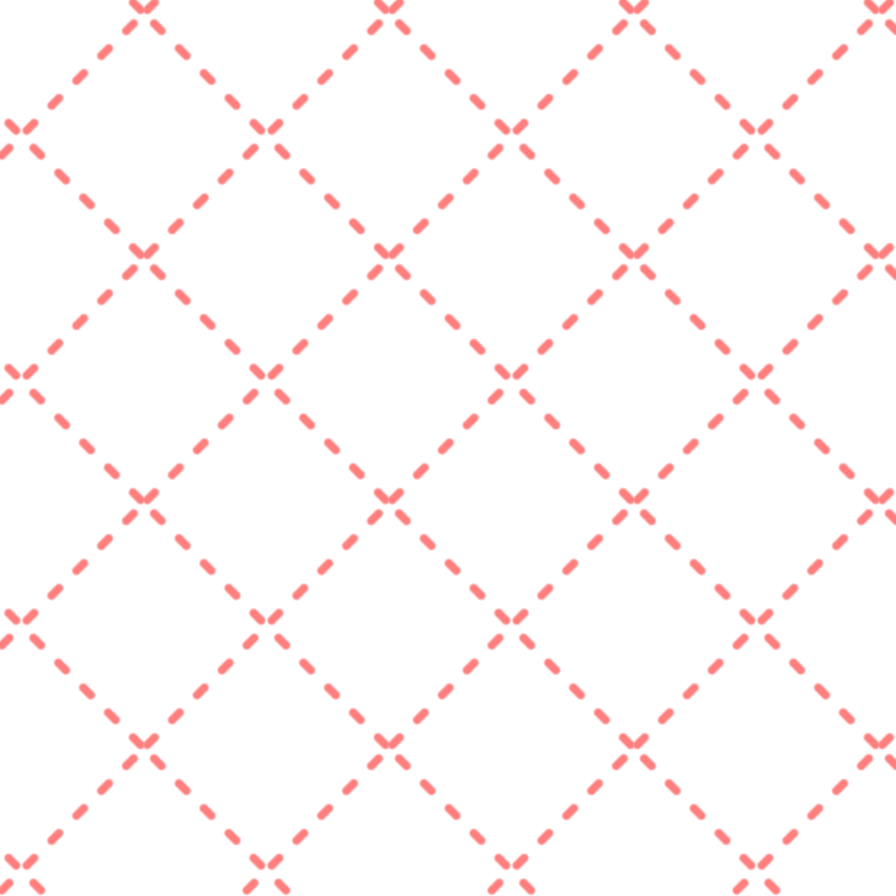
This pattern is drawn by a Shadertoy shader. Its source:

```glsl
const float PERIOD = 0.27344;                 // lattice repeat, in canvas heights
const vec2 FIRST_CROSSING = vec2(0.1606, 0.0148); // measured from the top left
const int DASH_COUNT = 10;                    // dashes per strand and repeat
const float DASH_START = 0.0569;              // the rest are in repeats
const float DASH_STEP = 0.10157;
const float DASH_HALF_LENGTH = 0.0214;
const float DASH_RADIUS = 0.0167;
const float EDGE_SOFTNESS = 0.0021;           // in canvas heights
const vec3 PAPER = vec3(1.0);
const vec3 CORAL = vec3(1.0, 0.495, 0.495);

// Distance to a round-capped dash centred on the origin
float dashDistance(vec2 p, vec2 direction, float halfLength, float radius) {
    float along = clamp(dot(p, direction), -halfLength, halfLength);
    return length(p - along * direction) - radius;
}

// Distance to two mirrored zigzag strands that cross into diamonds
float latticeDistance(vec2 p) {
    float side = abs(p.x - round(p.x));
    float nearest = 1.0;
    for (int i = 0; i < DASH_COUNT; i++) {
        float height = DASH_START + DASH_STEP * float(i);
        float strand = 0.5 - abs(height - 0.5);
        float slope = height < 0.5 ? 1.0 : -1.0;
        float rise = p.y - height;
        vec2 offset = vec2(side - strand, rise - round(rise));
        vec2 direction = normalize(vec2(slope, 1.0));
        nearest = min(nearest, dashDistance(offset, direction, DASH_HALF_LENGTH, DASH_RADIUS));
    }
    return nearest;
}

void mainImage(out vec4 fragColor, in vec2 fragCoord) {
    vec2 uv = fragCoord / iResolution.y;
    vec2 fromTop = vec2(uv.x, 1.0 - uv.y);

    // Dashes with softened edges
    float d = latticeDistance((fromTop - FIRST_CROSSING) / PERIOD) * PERIOD;
    float softness = max(EDGE_SOFTNESS, 0.75 / iResolution.y);
    float ink = 1.0 - smoothstep(-softness, softness, d);

    fragColor = vec4(mix(PAPER, CORAL, ink), 1.0);
}
```
